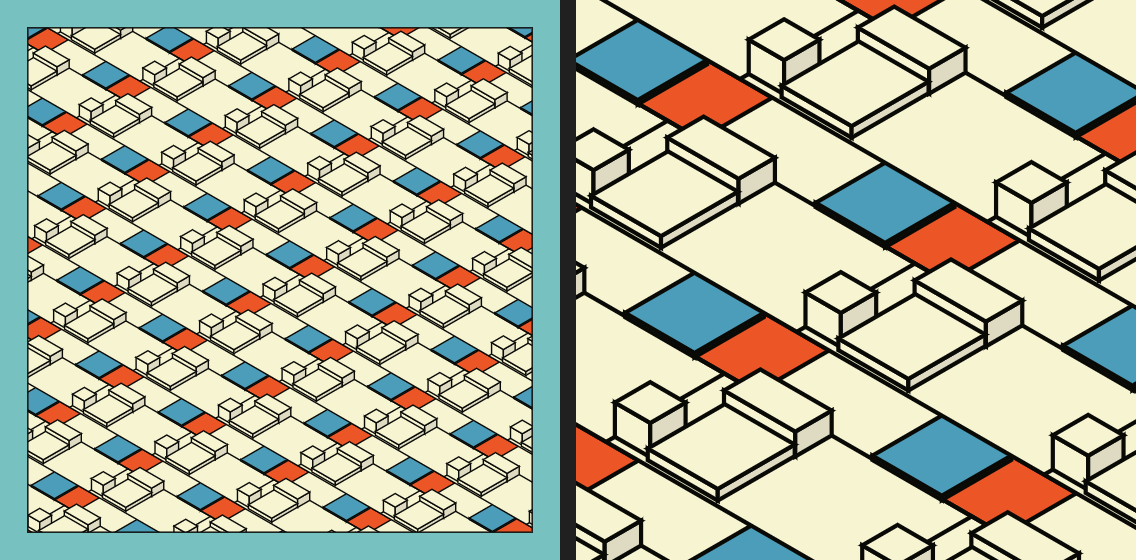
Left, the full canvas; right, a detail of the centre.
Reproduce this pattern procedurally as a WebGL 2 fragment shader.

```glsl
#version 300 es
precision highp float;
// Isometric bedroom plan repeated on a slanted lattice inside a framed square.
// The plane is mapped to two floor axes (u right-down, v left-down) and wrapped
// to one room; each solid is painted back to front as three parallelogram faces.

uniform vec2 u_resolution;
out vec4 outColor;

#define ROOM vec2(0.1700, 0.1310)    // lattice period along u and v
#define ANCHOR vec2(0.5173, 0.5698)  // room corner on the canvas
#define MARGIN 0.0497                // border around the panel
#define LINE 0.0025                  // stroke width
#define AISLE 0.0497                 // depth of the tiled strip
#define WALL 0.0703                  // u of the line dividing the rooms
#define SIN60 0.8660254

const vec3 BORDER = vec3(0.467, 0.757, 0.757);
const vec3 CREAM  = vec3(0.965, 0.955, 0.820);
const vec3 SHADE  = vec3(0.870, 0.860, 0.760);
const vec3 BLUE   = vec3(0.300, 0.615, 0.725);
const vec3 NAVY   = vec3(0.220, 0.470, 0.580);
const vec3 RED    = vec3(0.925, 0.335, 0.150);
const vec3 INK    = vec3(0.035, 0.035, 0.025);

float pixelSize;

// Antialiased coverage of a signed distance
float cover(float d) {
    return clamp(0.5 - d / pixelSize, 0.0, 1.0);
}

void stroke(inout vec3 color, float d) {
    color = mix(color, INK, cover(abs(d) - 0.5 * LINE));
}

void face(inout vec3 color, float d, vec3 fill) {
    color = mix(color, fill, cover(d));
    stroke(color, d);
}

// Signed distance to a parallelogram given in 60 degree axes
float parallelogram(vec2 p, vec2 lo, vec2 hi) {
    vec2 d = max(lo - p, p - hi);
    return SIN60 * max(d.x, d.y);
}

// Solid on the floor rectangle lo..hi, seen from above
void solid(inout vec3 color, vec2 q, vec2 lo, vec2 hi, float height,
           vec3 topFill, vec3 leftFill, vec3 rightFill) {
    float across = q.x - q.y;
    float corner = hi.x - hi.y;
    face(color, parallelogram(vec2(across, q.y),
        vec2(lo.x - hi.y, hi.y - height), vec2(corner, hi.y)), leftFill);
    face(color, parallelogram(vec2(across, q.x),
        vec2(corner, hi.x - height), vec2(hi.x - lo.y, hi.x)), rightFill);
    face(color, parallelogram(q + height, lo, hi), topFill);
}

vec3 room(vec2 q) {
    vec3 color = CREAM;

    // Red floor tile
    face(color, parallelogram(q, vec2(0.0477, 0.0), vec2(0.0925, AISLE)), RED);

    // Floor lines: strip edges and the divider between rooms
    stroke(color, SIN60 * min(abs(q.y), ROOM.y - q.y));
    stroke(color, SIN60 * (q.y - AISLE));
    stroke(color, max(SIN60 * abs(q.x - WALL), AISLE - q.y));

    // Blue rug, headboard, side table, mattress
    solid(color, q, vec2(0.0026), vec2(0.0503), 0.0026, BLUE, NAVY, NAVY);
    solid(color, q, vec2(0.0950, 0.0497), vec2(0.1440, 0.0747), 0.0148,
          CREAM, CREAM, SHADE);
    solid(color, q, vec2(WALL, 0.1007), vec2(0.0946, 0.1250), 0.0204,
          CREAM, CREAM, SHADE);
    solid(color, q, vec2(0.0955, 0.0747), vec2(0.1436, 0.1276), 0.0069,
          CREAM, CREAM, SHADE);
    return color;
}

void main() {
    float side = min(u_resolution.x, u_resolution.y);
    pixelSize = 1.0 / side;
    vec2 p = (gl_FragCoord.xy - 0.5 * u_resolution) / side + 0.5;

    // Floor axes, wrapped to one room; u is padded so the rug stays whole
    vec2 d = vec2(p.x - ANCHOR.x, ANCHOR.y - p.y);
    vec2 uv = vec2(d.y + d.x * 0.57735, d.y - d.x * 0.57735);
    vec2 pad = vec2(0.01, 0.0);
    vec3 pattern = room(mod(uv + pad, ROOM) - pad);

    // Panel and frame
    vec2 edge = abs(p - 0.5) - (0.5 - MARGIN);
    float panel = max(edge.x, edge.y);
    vec3 color = mix(BORDER, pattern, cover(panel));
    stroke(color, panel);
    outColor = vec4(color, 1.0);
}
```
